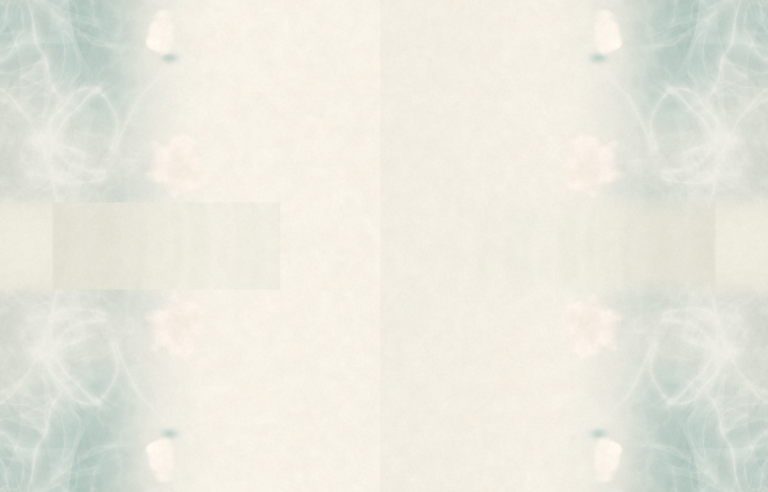
Write a WebGL 2 fragment shader that draws this background.

```glsl
#version 300 es
precision highp float;
uniform vec2 u_resolution;
out vec4 outColor;

// Palette
const vec3 CREAM = vec3(0.968, 0.951, 0.910);
const vec3 GREY = vec3(0.870, 0.866, 0.812);
const vec3 MIST = vec3(0.840, 0.853, 0.815);
const vec3 TEAL = vec3(0.655, 0.758, 0.728);
const vec3 VEIL = vec3(0.940, 0.938, 0.908);
const vec3 PETAL = vec3(0.990, 0.962, 0.925);
const vec3 BLUSH = vec3(0.972, 0.925, 0.885);

// Layout: lengths in canvas heights, seams in fractions of the width
const float BAND_HALF = 0.0885;
const float PANEL_END = 0.365;
const float CENTER_SEAM = 0.495;
const float SIDE_PANEL = 0.107;
const float FOLD_WIDTH = 0.0035;
const float FOLD_GLOW = 0.016;
const int FOLDS = 8;
const int FOLD_STEPS = 10;
const int SHEETS = 16;

// Start, control and end of each gathered fold
const vec2 CURVES[24] = vec2[](
  vec2(.10, .26), vec2(.14, .16), vec2(.20, .18), vec2(.20, .18), vec2(.25, .22), vec2(.23, .30),
  vec2(.10, .26), vec2(.12, .34), vec2(.21, .35), vec2(.20, .18), vec2(.12, .23), vec2(.10, .33),
  vec2(.10, .33), vec2(.12, .39), vec2(.21, .36), vec2(.0, .18), vec2(.10, .26), vec2(.12, .42),
  vec2(.23, .30), vec2(.28, .18), vec2(.35, .13), vec2(.06, .0), vec2(.08, .12), vec2(.12, .20));

float hash(vec2 p) {
  vec3 q = fract(p.xyx * 0.1031);
  q += dot(q, q.yzx + 33.33);
  return fract((q.x + q.y) * q.z);
}
float noise(vec2 p) {
  vec2 i = floor(p), f = fract(p);
  f = f * f * (3.0 - 2.0 * f);
  return mix(mix(hash(i), hash(i + vec2(1, 0)), f.x),
             mix(hash(i + vec2(0, 1)), hash(i + 1.0), f.x), f.y);
}
float fbm(vec2 p) {
  float sum = 0.0, amp = 0.533;
  for (int i = 0; i < 4; i++, amp *= 0.5) {
    sum += amp * noise(p);
    p = mat2(1.6, 1.2, -1.2, 1.6) * p + 7.3;
  }
  return sum;
}
float ridge(vec2 p) { return pow(1.0 - abs(2.0 * noise(p) - 1.0), 7.0); }
float glow(vec2 p, vec2 center, vec2 size) {
  vec2 d = (p - center) / size;
  return exp(-dot(d, d));
}
float segmentDistance(vec2 p, vec2 a, vec2 b) {
  vec2 d = b - a;
  return length(p - a - d * clamp(dot(p - a, d) / dot(d, d), 0.0, 1.0));
}
// Bright crease with a soft sheen along a quadratic curve
float crease(vec2 p, vec2 a, vec2 b, vec2 c) {
  float dist = 9.0;
  vec2 last = a;
  for (int i = 1; i <= FOLD_STEPS; i++) {
    float t = float(i) / float(FOLD_STEPS);
    vec2 next = mix(mix(a, b, t), mix(b, c, t), t);
    dist = min(dist, segmentDistance(p, last, next));
    last = next;
  }
  return 0.38 * exp(-dist / FOLD_WIDTH) + 0.3 * exp(-dist / FOLD_GLOW);
}
// Translucent sheets, each bright at its hem and fading behind it
float tulle(vec2 p) {
  float sum = 0.0;
  for (int i = 0; i < SHEETS; i++) {
    float k = float(i), angle = 6.2832 * hash(vec2(k, 5.3));
    vec2 n = vec2(cos(angle), sin(angle));
    vec2 d = p - vec2(0.34 * hash(vec2(k, 1.7)), 0.44 * fract(k * 0.618));
    float h = dot(d, n) + 2.0 * pow(abs(dot(d, vec2(-n.y, n.x))), 2.0);
    sum += smoothstep(-0.002, 0.002, h) * exp(-max(h, 0.0) / 0.035) * glow(d, vec2(0), vec2(0.13));
  }
  return sum;
}
float flower(vec2 p, vec2 center, vec2 size) {
  return 1.0 - smoothstep(0.75, 1.1, length((p - center) / size) + 0.5 * (noise(p * 45.0) - 0.5));
}

void main() {
  vec2 uv = gl_FragCoord.xy / u_resolution;
  float aspect = u_resolution.x / u_resolution.y, px = 1.0 / u_resolution.y;
  vec2 p = vec2(uv.x * aspect, uv.y);
  vec2 q = min(p, vec2(aspect, 1.0) - p);   // mirrored quarter
  float cloud = fbm(q * 9.0), edgeX = q.x + 0.12 * (cloud - 0.5);

  // Paper with faint blush and a greyer right half
  float rightHalf = smoothstep(-px, px, (uv.x - CENTER_SEAM) * aspect);
  float fiber = fbm(p * 50.0 + 3.0 * cloud) - 0.5;
  vec3 color = CREAM + 0.03 * fiber;
  color = mix(color, BLUSH, 0.25 * smoothstep(0.45, 0.7, fbm(p * 38.0 + 5.0)));
  color = mix(color, GREY, rightHalf * (0.07 + 0.13 * (1.0 - smoothstep(0.5, 0.75, uv.x))));

  // Misty sides and teal corners
  float side = 1.0 - smoothstep(0.14, 0.46, edgeX);
  color = mix(color, MIST, side);
  float teal = 0.4 * (1.0 - smoothstep(0.15, 0.36, edgeX)) * (1.0 - smoothstep(0.05, 0.34, q.y));
  teal += 0.55 * glow(q, vec2(0.16, 0.07), vec2(0.09, 0.12));
  teal += 0.3 * glow(q, vec2(0.02, 0.04), vec2(0.05, 0.07));
  teal += 0.35 * glow(q, vec2(0.22, 0.21), vec2(0.07));
  teal += 0.25 * glow(q, vec2(0.24, 0.39), vec2(0.07, 0.04));
  color = mix(color, TEAL, min(teal, 1.0));

  // Gauze: warped ridges, threads, layered sheets and gathered folds
  vec2 w = q + 0.07 * vec2(cloud, fbm(q * 7.0 + 4.0));
  float thread = noise(vec2(w.x + 0.6 * w.y, w.x - w.y) * vec2(120.0, 16.0));
  float gauze = 0.22 * ridge(w * vec2(19.0, 11.0)) + 0.2 * ridge(w * vec2(38.0, 27.0)) + 0.12 * thread;
  gauze += 0.2 * tulle(q + 0.02 * (cloud - 0.5)) + 0.15 * glow(q, vec2(0.11, 0.31), vec2(0.1, 0.07));
  color = mix(color, VEIL, side * min(gauze, 0.75)) - 0.07 * side * (fbm(w * 40.0) - 0.45);
  vec2 f = q + 0.012 * (vec2(noise(q * 24.0), noise(q * 24.0 + 9.0)) - 0.5);
  float folds = 0.0;
  for (int i = 0; i < FOLDS; i++)
    folds += crease(f, CURVES[3 * i], CURVES[3 * i + 1], CURVES[3 * i + 2]);
  color = mix(color, VEIL, min(folds, 0.8) * (0.65 + 0.4 * thread));

  // Horizontal band: crisp on the left, soft on the right
  float offset = abs(p.y - 0.5);
  float crisp = smoothstep(-px, px, BAND_HALF - offset) * smoothstep(-px, px, (PANEL_END - uv.x) * aspect);
  float soft = rightHalf * (1.0 - smoothstep(0.05, 0.12, offset)) * (1.0 - smoothstep(0.45, 0.75, q.x));
  float ribs = 0.18 * (noise(vec2(q.x * 55.0 + 90.0 * offset * offset, 3.0)) - 0.5);
  float tone = 0.27 + 0.5 * (1.0 - smoothstep(0.08, 0.48, q.x)) + ribs;
  color = mix(color, mix(CREAM, GREY, tone) + 0.02 * fiber, 0.9 * max(crisp, soft));
  float panel = smoothstep(-0.004, 0.004, SIDE_PANEL - q.x) * (1.0 - smoothstep(0.06, 0.11, offset));
  color = mix(color, mix(GREY, CREAM, 0.45 + 0.4 * fbm(q * 30.0)), 0.85 * panel);

  // Flowers with a small leaf shadow
  color = mix(color, TEAL, 0.6 * glow(q, vec2(0.345, 0.118), vec2(0.016, 0.01)));
  float petals = fbm(q * 45.0);
  color = mix(color, PETAL - 0.06 * (petals - 0.5), flower(q, vec2(0.33, 0.072), vec2(0.034, 0.044)));
  color = mix(color, mix(PETAL, BLUSH, petals) - 0.06 * (petals - 0.5), 0.8 * flower(q, vec2(0.36, 0.337), vec2(0.062, 0.056)));
  outColor = vec4(color + 0.016 * (noise(p * 300.0) - 0.5), 1.0);
}
```
